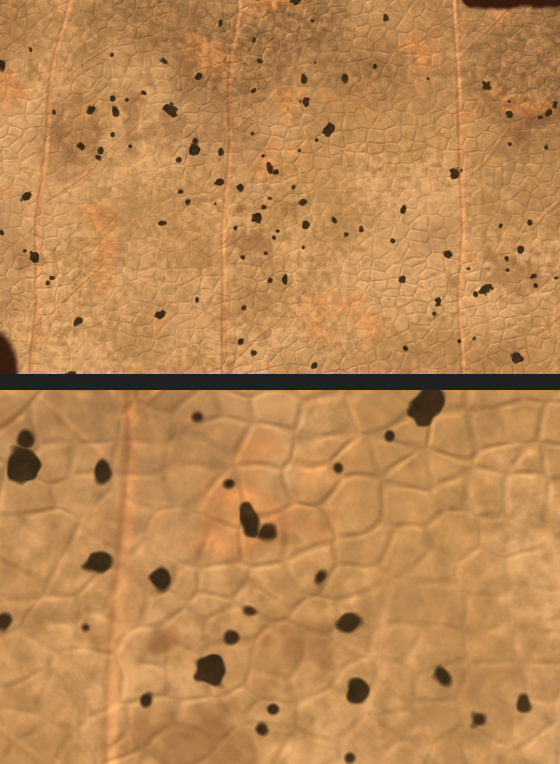
Top, the full canvas; bottom, a detail of the centre.
Write a Shadertoy shader that draws this texture.

```glsl
// Dry tan leaf surface with peach veins, fine wrinkles, brown stains and dark fungal spots.
#define PALE vec3(0.84, 0.63, 0.405)
#define OCHRE vec3(0.765, 0.56, 0.335)
#define BROWN vec3(0.60, 0.425, 0.255)
#define PEACH vec3(0.90, 0.63, 0.39)
#define RUST vec3(0.58, 0.35, 0.18)
#define SPOT vec3(0.19, 0.125, 0.07)
#define ROT vec3(0.17, 0.07, 0.03)
#define WRINKLE_SCALE 26.0
#define WRINKLE_DEPTH 0.10
#define GRAIN 0.30
#define VEIN_WIDTH 0.0075
#define CLUSTER vec2(0.68, 0.43)

vec2 hash2(vec2 p) {
    vec3 q = fract(p.xyx * vec3(0.1031, 0.1030, 0.0973));
    q += dot(q, q.yzx + 33.33);
    return fract((q.xx + q.yz) * q.zy);
}

float noise(vec2 p) {
    vec2 i = floor(p), f = fract(p);
    f = f * f * (3.0 - 2.0 * f);
    float low = mix(hash2(i).x, hash2(i + vec2(1, 0)).x, f.x);
    float high = mix(hash2(i + vec2(0, 1)).x, hash2(i + 1.0).x, f.x);
    return mix(low, high, f.y);
}

float fbm(vec2 p) {
    float sum = 0.0, amp = 0.5;
    for (int i = 0; i < 4; i++) {
        sum += amp * noise(p);
        p = mat2(1.6, 1.2, -1.2, 1.6) * p + 7.3;
        amp *= 0.5;
    }
    return sum / 0.94;
}

// Raised cells divided by creases
float wrinkles(vec2 p) {
    p += 0.018 * vec2(noise(p * 22.0), noise(p * 22.0 + 40.0));
    p = p * WRINKLE_SCALE * vec2(1.0, 1.15);
    vec2 cell = floor(p);
    float near = 9.0, next = 9.0;
    for (int y = -1; y <= 1; y++)
    for (int x = -1; x <= 1; x++) {
        vec2 c = cell + vec2(x, y);
        float d = length(c + hash2(c) - p);
        next = min(next, max(near, d));
        near = min(near, d);
    }
    return smoothstep(0.0, 0.28, next - near);
}

float clusterMask(vec2 p) {
    vec2 q = (p - CLUSTER) / vec2(0.13, 0.15);
    float scattered = smoothstep(0.62, 0.82, noise(p * 5.0 + 3.7));
    return max(exp(-dot(q, q)), 0.7 * scattered);
}

// Ragged oval spots, one at most per grid cell
float spots(vec2 p, float scale, float radius, float sparse, float dense) {
    float cover = 0.0;
    vec2 cell = floor(p * scale);
    float ragged = 0.7 * (noise(p * 110.0) - 0.5) + 0.5 * (noise(p * 55.0) - 0.5);
    for (int y = -1; y <= 1; y++)
    for (int x = -1; x <= 1; x++) {
        vec2 c = cell + vec2(x, y);
        vec2 rnd = hash2(c + scale * 3.0);
        vec2 centre = (c + hash2(c + 91.0)) / scale;
        float chance = mix(sparse, dense, clusterMask(centre));
        float angle = 6.283 * rnd.y;
        vec2 d = p - centre;
        d = mat2(cos(angle), -sin(angle), sin(angle), cos(angle)) * d;
        d.x *= mix(0.65, 1.0, hash2(c + 17.0).x);
        float r = radius * mix(0.55, 1.3, hash2(c + 53.0).y);
        float edge = length(d) - r * (1.0 + ragged);
        cover = max(cover, step(rnd.x, chance) * smoothstep(0.0025, -0.0025, edge));
    }
    return cover;
}

// Upright main veins with slanting side veins
vec3 addVeins(vec3 col, vec2 p) {
    vec2 ends[3] = vec2[3](vec2(0.10, 0.185), vec2(0.59, 0.65), vec2(1.235, 1.205));
    for (int i = 0; i < 3; i++) {
        float id = float(i);
        float axis = mix(ends[i].x, ends[i].y, p.y * p.y);
        axis += 0.028 * (noise(vec2(p.y * 5.0, id * 9.0)) - 0.5);
        float d = p.x - axis;
        float wear = noise(vec2(p.y * 7.0, id * 5.0 + 2.0));
        float ridge = smoothstep(VEIN_WIDTH, 0.001, abs(d));
        float shade = smoothstep(0.007, 0.0, abs(d + 0.007));
        col = mix(col, RUST, shade * mix(0.25, 0.65, wear));
        col = mix(col, mix(PEACH, RUST, 0.55 * smoothstep(0.45, 0.9, wear)), 0.85 * ridge);
        col = mix(col, PEACH, 0.25 * exp(-abs(d) * 45.0));

        float rise = p.y - 0.85 * abs(d) - 0.35 * d * d + 0.03 * noise(p * 9.0);
        float branch = rise / 0.31 + 0.37 * id + 0.2 * step(d, 0.0);
        float side = (fract(branch) - 0.5) * 0.31;
        float reach = smoothstep(0.0, 0.02, abs(d)) * smoothstep(0.42, 0.08, abs(d));
        reach *= mix(0.35, 1.0, step(0.0, d)) * smoothstep(0.25, 0.65, noise(p * 6.0 + id));
        col = mix(col, RUST, 0.45 * reach * smoothstep(0.006, 0.0, abs(side + 0.005)));
        col = mix(col, PEACH, 0.60 * reach * smoothstep(0.006, 0.0, abs(side)));
    }
    return col;
}

void mainImage(out vec4 fragColor, in vec2 fragCoord) {
    vec2 p = fragCoord / iResolution.y;
    float fine = fbm(p * 75.0), broad = fbm(p * 4.5 + 2.0);

    // Tan ground and brown stains, mostly near the top
    vec3 col = mix(OCHRE, PALE, smoothstep(0.32, 0.58, broad + 0.3 * (fine - 0.5)));
    vec2 top = (p - vec2(0.60, 0.92)) / vec2(0.42, 0.24);
    vec2 right = (p - vec2(1.48, 0.86)) / vec2(0.28, 0.32);
    float stain = 0.6 * exp(-dot(top, top)) + 0.75 * exp(-dot(right, right));
    stain = smoothstep(0.45, 1.05, stain + fbm(p * 5.0 + 11.0) + 0.35 * (fine - 0.5));
    col = mix(col, BROWN, 0.85 * stain);
    col = mix(col, PEACH * vec3(0.96, 0.86, 0.75), 0.5 * smoothstep(0.63, 0.78, fbm(p * 7.0 + 31.0)));

    // Veins, wrinkle relief and grain
    col = addVeins(col, p);
    float height = wrinkles(p);
    float relief = wrinkles(p + vec2(-0.0025, 0.003)) - height;
    float worn = mix(0.35, 1.0, noise(p * 8.0 + 5.0));
    col *= 1.0 - WRINKLE_DEPTH * worn * (1.6 * relief + 0.45 * (1.0 - height));
    col *= 1.0 + GRAIN * (1.0 + stain) * (fine - 0.5);

    // Smudges around the clusters, then spots
    float smudge = clusterMask(p) * smoothstep(0.48, 0.72, fbm(p * 20.0 + 4.0));
    col = mix(col, RUST * 0.85, 0.55 * smudge);
    float dark = spots(p, 11.0, 0.0105, 0.15, 0.60);
    dark = max(dark, spots(p + 5.0, 11.0, 0.0105, 0.0, 0.0));
    dark = max(dark, spots(p, 24.0, 0.0062, 0.035, 0.38));
    vec3 spotColor = SPOT * (0.7 + 0.7 * fine) + vec3(0.0, 0.02, 0.0) * noise(p * 12.0);
    col = mix(col, spotColor, 0.92 * dark);

    // Rotten lower left corner and upper right rim
    float ragged = 0.5 * (fbm(p * 14.0) - 0.5);
    float corner = length((p - vec2(-0.01, 0.03)) / vec2(0.055, 0.10)) + ragged;
    float rim = (1.0 - p.y) / 0.022 + 3.0 * ragged + 5.0 * smoothstep(1.26, 1.18, p.x);
    float rot = max(smoothstep(1.15, 0.75, corner), smoothstep(1.3, 0.5, rim));
    col = mix(col, ROT, 0.92 * rot);
    fragColor = vec4(clamp(col, 0.0, 1.0), 1.0);
}
```
